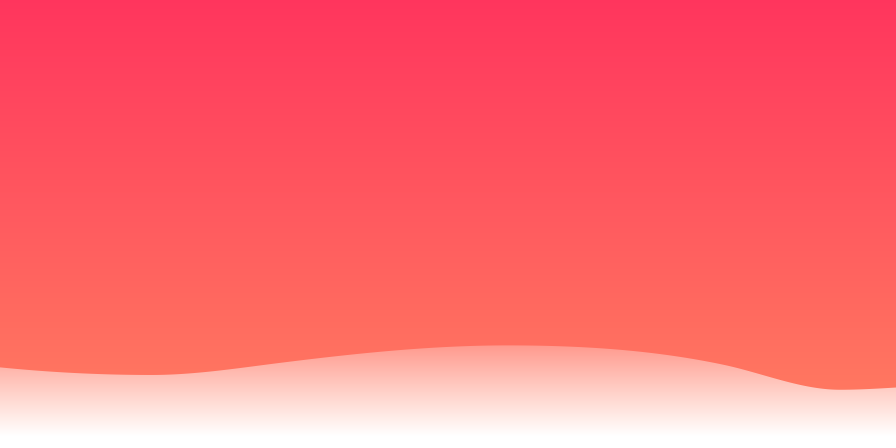
A Shadertoy shader for this background:

```glsl
#define SKY_TOP vec3(1.0, 0.208, 0.365)
#define SKY_BOTTOM vec3(1.0, 0.505, 0.378)
#define MIST_COLOR vec3(1.0)
#define MIST_TOP 0.229
#define MIST_SOLID 0.026
#define MIST_MIN_ALPHA 0.29
#define KNOT_COUNT 7

// Wave knots: position, height, slope
const vec3 waveKnots[KNOT_COUNT] = vec3[KNOT_COUNT](
    vec3(0.0, 0.180, -0.20),
    vec3(0.169, 0.163, 0.0),
    vec3(0.3125, 0.190, 0.25),
    vec3(0.566, 0.229, 0.0),
    vec3(0.807, 0.186, -0.42),
    vec3(0.9375, 0.130, 0.0),
    vec3(1.0, 0.135, 0.12)
);

// Cubic Hermite curve between two knots
float hermite(vec3 a, vec3 b, float x) {
    float span = b.x - a.x;
    float t = clamp((x - a.x) / span, 0.0, 1.0);
    float s = 1.0 - t;
    float blend = t * t * (3.0 - 2.0 * t);
    return mix(a.y, b.y, blend) + span * t * s * (a.z * s - b.z * t);
}

float waveHeight(float x) {
    float height = waveKnots[0].y;
    for (int i = 0; i < KNOT_COUNT - 1; i++) {
        if (x >= waveKnots[i].x) {
            height = hermite(waveKnots[i], waveKnots[i + 1], x);
        }
    }
    return height;
}

void mainImage(out vec4 fragColor, in vec2 fragCoord) {
    vec2 uv = fragCoord / iResolution.xy;
    float pixel = 1.0 / iResolution.y;

    // Vertical sky gradient
    vec3 color = mix(SKY_BOTTOM, SKY_TOP, uv.y);

    // Wave of mist, denser toward the bottom
    float depth = clamp((MIST_TOP - uv.y) / (MIST_TOP - MIST_SOLID), 0.0, 1.0);
    float alpha = mix(MIST_MIN_ALPHA, 1.0, depth);
    float coverage = clamp((waveHeight(uv.x) - uv.y) / pixel + 0.5, 0.0, 1.0);
    color = mix(color, MIST_COLOR, alpha * coverage);

    fragColor = vec4(color, 1.0);
}
```
